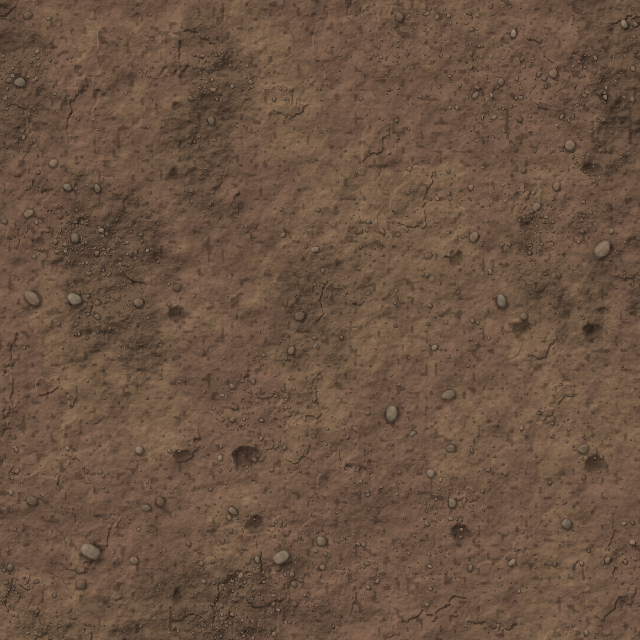
A three.js fragment shader for this texture:

```glsl
varying vec2 vUv;

const vec3 RED_SOIL = vec3(0.428, 0.330, 0.265);
const vec3 TAN_SOIL = vec3(0.480, 0.388, 0.292);
const vec3 DARK_SOIL = vec3(0.320, 0.254, 0.200);
const vec3 GREY_STONE = vec3(0.510, 0.450, 0.380);
const vec3 BROWN_STONE = vec3(0.455, 0.360, 0.285);
const vec3 TWIG = vec3(0.40, 0.32, 0.25);
const vec2 LIGHT = vec2(-0.5, 0.86);
const float RELIEF_STEP = 0.0014;
const float RELIEF_CONTRAST = 1.0;
const float GRAIN_CONTRAST = 0.15;
const float SPECK_CONTRAST = 0.22;
const float EDGE = 0.0010;

float hash(vec2 p) {
  vec3 q = fract(p.xyx * 0.1031);
  q += dot(q, q.yzx + 33.33);
  return fract((q.x + q.y) * q.z);
}

float noise(vec2 p) {
  vec2 i = floor(p), f = fract(p);
  f = f * f * (3.0 - 2.0 * f);
  return mix(mix(hash(i), hash(i + vec2(1, 0)), f.x),
             mix(hash(i + vec2(0, 1)), hash(i + vec2(1, 1)), f.x), f.y);
}

float fbm(vec2 p) {
  float sum = 0.0, amp = 0.516;
  for (int i = 0; i < 5; i++) {
    sum += amp * noise(p);
    p = mat2(1.6, 1.2, -1.2, 1.6) * p + 17.3;
    amp *= 0.5;
  }
  return sum;
}

mat2 turn(float a) {
  return mat2(cos(a), sin(a), -sin(a), cos(a));
}

// Height of the soil: swells, crumbs and short broken crust edges
float relief(vec2 p) {
  float broken = smoothstep(0.4, 0.75, noise(p * 13.0 + 3.0));
  float crust = smoothstep(-0.02, 0.02, fbm(p * vec2(17.0, 13.0) + 40.0) - 0.54);
  return 0.007 * fbm(p * 9.0) + 0.0042 * fbm(p * 38.0 + 7.0) + 0.0016 * broken * crust;
}

// Damp, crumbly zones, stretched upwards, with ragged borders
float dampness(vec2 p) {
  float zone = fbm(p * vec2(6.0, 3.6) + 63.0) + 0.35 * (fbm(p * 34.0 + 21.0) - 0.5);
  return smoothstep(0.53, 0.74, zone);
}

// Corners for grit, round outlines for worn stones
float outline(vec2 q, float angular) {
  float hex = max(abs(q.x), max(abs(dot(q, vec2(0.5, 0.866))), abs(dot(q, vec2(0.5, -0.866)))));
  return mix(length(q), hex, angular);
}

// One size of stones, gathered in clusters
void scatterStones(inout vec3 color, vec2 p, float cells, float chance, float size, float grey, float angular) {
  vec2 g = p * cells, home = floor(g);
  float soft = EDGE * cells;
  for (int y = -1; y <= 1; y++) {
    for (int x = -1; x <= 1; x++) {
      vec2 cell = home + vec2(x, y), seed = cell + cells * 3.0, spot = cell / cells;
      float cluster = smoothstep(0.45, 0.85, 0.6 * noise(spot * 8.0 + 5.0) + 0.4 * noise(spot * 23.0));
      if (hash(seed) > chance * (0.45 + 3.2 * cluster)) continue;
      float pick = hash(seed + 11.7);
      vec2 center = cell + 0.25 + 0.5 * vec2(hash(seed + 3.1), hash(seed + 7.9));
      vec2 d = g - center;
      float radius = size * mix(0.5, 1.25, pick * pick);
      vec2 q = turn(6.283 * hash(seed + 19.3)) * d;
      q.y *= mix(1.05, 1.7, hash(seed + 23.9));
      float lump = 1.0 + (0.3 + 0.5 * angular) * (noise(q / radius * 1.4 + seed) - 0.5);
      float dist = outline(q, angular) * lump - radius;
      float shadowDist = length(d + LIGHT * radius * 0.35) - radius;
      float shadow = exp(-max(shadowDist, 0.0) / (0.2 * radius));
      color *= 1.0 - 0.38 * shadow * (1.0 - smoothstep(0.0, radius, dist));
      vec3 tint = mix(BROWN_STONE, GREY_STONE, grey * hash(seed + 29.1));
      float dome = 0.86 + 0.2 * hash(seed + 37.0) + 0.2 * dot(d, LIGHT) / radius;
      dome *= mix(1.0, 0.72, smoothstep(-0.3 * radius, 0.0, dist));
      dome *= 0.9 + 0.2 * noise(p * 230.0);
      color = mix(color, tint * dome, 1.0 - smoothstep(-soft, soft, dist));
    }
  }
}

// Hollows with a shaded upper wall
void scatterPits(inout vec3 color, vec2 p, float cells, float chance) {
  vec2 g = p * cells, cell = floor(g);
  if (hash(cell + 71.0) > chance) return;
  vec2 d = g - cell - 0.35 - 0.3 * vec2(hash(cell + 5.0), hash(cell + 9.0));
  float radius = mix(0.06, 0.17, hash(cell + 13.0));
  float dist = length(d) + 0.25 * (fbm(g * 5.0) - 0.5) - radius;
  float wall = 0.72 - 0.25 * dot(d, LIGHT) / radius;
  color *= mix(clamp(wall, 0.5, 1.0), 1.0, smoothstep(-0.04, 0.02, dist));
}

// Thin bent twigs and root fibres
void scatterTwigs(inout vec3 color, vec2 p, float cells, float chance) {
  vec2 g = p * cells, cell = floor(g);
  if (hash(cell + 41.0) > chance) return;
  vec2 q = turn(6.283 * hash(cell + 43.0)) * (g - cell - 0.5);
  q.y += 1.1 * q.x * q.x - 0.06 + 0.05 * noise(q.xx * 9.0 + cell);
  float ends = 1.0 - smoothstep(0.26, 0.34, abs(q.x));
  float soft = EDGE * cells, width = 0.006;
  color *= 1.0 - 0.25 * ends * (1.0 - smoothstep(0.0, width * 4.0, abs(q.y + width)));
  color = mix(color, TWIG, 0.8 * ends * (1.0 - smoothstep(width - soft, width + soft, abs(q.y))));
}

void main() {
  vec2 p = vUv;

  // Soil colours
  float wet = dampness(p);
  float dry = smoothstep(0.49, 0.60, fbm(p * vec2(8.0, 6.0) + 12.0) + 0.4 * (fbm(p * 42.0) - 0.5));
  vec3 color = mix(mix(RED_SOIL, TAN_SOIL, 0.55 * dry), DARK_SOIL, 0.62 * wet);
  color *= 1.0 + 0.2 * (fbm(p * 26.0 + 90.0) - 0.5);

  // Light on the relief
  vec2 slope = vec2(relief(p + vec2(RELIEF_STEP, 0)), relief(p + vec2(0, RELIEF_STEP))) - relief(p);
  slope *= (1.0 + 0.8 * wet) / RELIEF_STEP;
  color *= clamp(1.02 - RELIEF_CONTRAST * dot(slope, LIGHT) - 0.12 * length(slope), 0.62, 1.16);

  // Fine grain and dark specks
  float grain = 0.6 * noise(p * 240.0) + 0.4 * noise(p * 470.0 + 8.0);
  color *= 1.0 + GRAIN_CONTRAST * (grain - 0.5);
  color *= 1.0 - SPECK_CONTRAST * smoothstep(0.74, 0.9, noise(p * 135.0 + 50.0));

  // Hollows and fibres, then grit up to large stones
  scatterPits(color, p, 9.0, 0.12);
  scatterTwigs(color, p, 4.0, 0.1);
  scatterTwigs(color, p + 0.37, 14.0, 0.08);
  scatterStones(color, p, 120.0, 0.11 + 0.2 * wet, 0.25, 0.3, 0.8);
  scatterStones(color, p, 62.0, 0.09 + 0.14 * wet, 0.23, 0.5, 0.6);
  scatterStones(color, p, 29.0, 0.09, 0.21, 0.9, 0.3);
  scatterStones(color, p, 12.0, 0.14, 0.16, 1.0, 0.1);

  gl_FragColor = vec4(color, 1.0);
}
```
